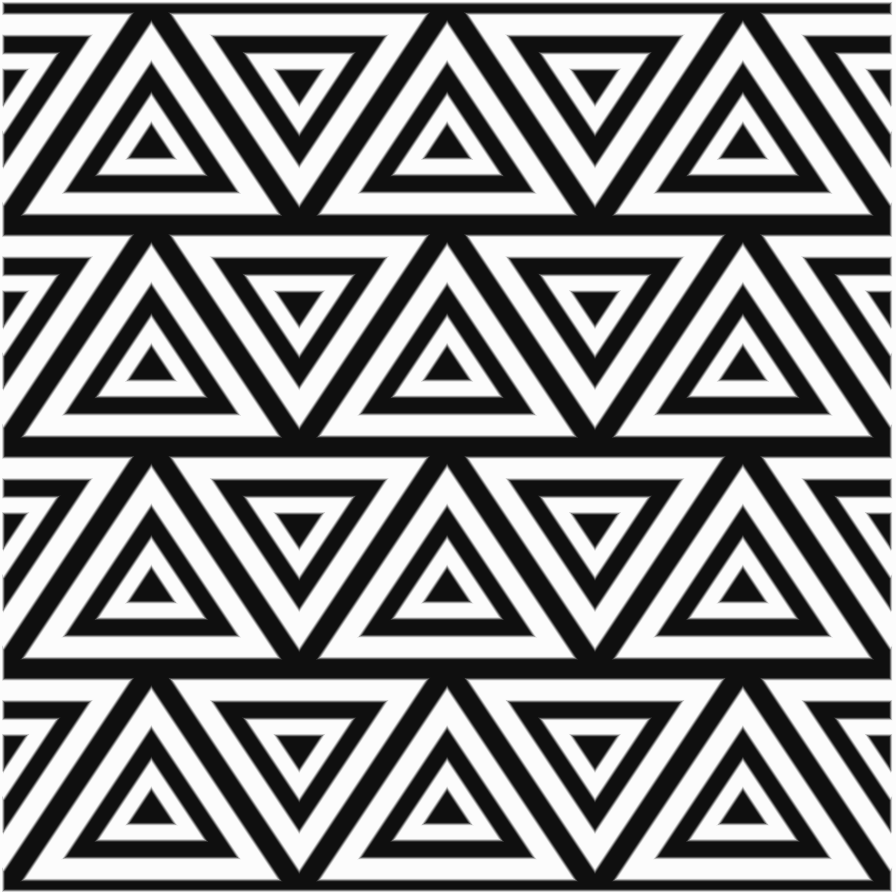
A Shadertoy shader for this pattern:

```glsl
// Four stacked rows of nested black and white triangles, alternately upright and inverted.

// Distance from t to the nearest whole number.
float nearestLine(float t) {
    return abs(t - round(t));
}

// Distance to the closest side of the triangle holding q; rows are 1 high, triangles 4/3 wide.
float triangleSide(vec2 q) {
    float y = fract(q.y);
    float slant = min(nearestLine(0.75 * q.x - 0.5 * y),
                      nearestLine(0.75 * q.x + 0.5 * y));
    return min(min(y, 1.0 - y), slant / length(vec2(0.75, 0.5)));
}

// Soft step, rising where d passes the given edge.
float softEdge(float edge, float d, float blur) {
    return smoothstep(edge - blur, edge + blur, d);
}

void mainImage(out vec4 fragColor, in vec2 fragCoord) {
    // Centred coordinates, measured in row heights
    float canvas = min(iResolution.x, iResolution.y);
    vec2 p = ((fragCoord - 0.5 * iResolution.xy) / canvas + 0.001) / 0.2487;
    float blur = max(0.0092, 0.75 / (0.2487 * canvas));

    // Concentric bands, from the dark outline in to the dark core
    float d = triangleSide(p + 2.0);
    float light = softEdge(0.0475, d, blur) - softEdge(0.147, d, blur)
                + softEdge(0.226, d, blur) - softEdge(0.300, d, blur);

    // Thin light margin around the square panel
    float outside = max(abs(p.x), abs(p.y)) - 2.0;
    light = max(light, softEdge(0.0, outside, blur));

    fragColor = vec4(mix(vec3(0.06), vec3(0.99), light), 1.0);
}
```
